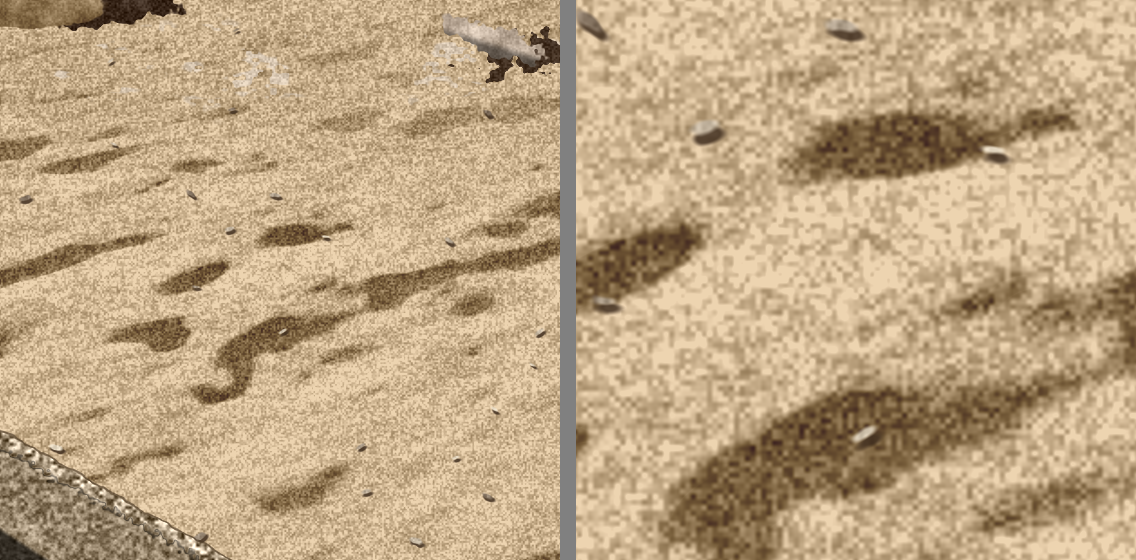
Left: the whole. Right: its middle third, enlarged.
A WebGL 1 fragment shader for this texture:

```glsl
precision highp float;
// Trodden beach sand seen at a slant, with a stone slab, rocks, shells and pebbles.
// A noise height field in a perspective plane is lit from behind by marching
// short shadow rays; fine grain and distance-based shapes are laid on top.
uniform vec2 u_resolution;

float hash(vec2 p) {
  vec3 q = fract(vec3(p.xyx) * 0.1031);
  q += dot(q, q.yzx + 33.33);
  return fract((q.x + q.y) * q.z);
}

float noise(vec2 p) {
  vec2 i = floor(p), f = fract(p);
  f = f * f * (3.0 - 2.0 * f);
  return mix(mix(hash(i), hash(i + vec2(1, 0)), f.x),
             mix(hash(i + vec2(0, 1)), hash(i + vec2(1, 1)), f.x), f.y);
}

float fbm(vec2 p) {
  return 0.5 * noise(p) + 0.3 * noise(p * 2.1 + 7.3) + 0.2 * noise(p * 4.3 + 3.1);
}

// Trampled dunes: broad swells, footprint hollows and small lumps
float relief(vec2 p) {
  p += 0.5 * vec2(noise(p * 0.8 + 31.0), noise(p * 0.8 + 57.0));
  return noise(p) + 0.5 * noise(p * 2.0 + 11.7) + 0.15 * noise(p * 4.4 + 5.2);
}

// Warm sand colour for a given brightness
vec3 sandColor(float tone) {
  return vec3(tone, tone - 0.1, tone - 0.24 * smoothstep(0.0, 0.5, tone));
}

// Signed distance, in canvas units, to a tilted ellipse
float ellipse(vec2 p, vec2 radius, float tilt) {
  float c = cos(tilt), s = sin(tilt);
  p = vec2(c * p.x + s * p.y, c * p.y - s * p.x);
  return (length(p / radius) - 1.0) * min(radius.x, radius.y);
}

float cover(float d) {
  return 1.0 - smoothstep(-0.0015, 0.0015, d);
}

void main() {
  vec2 uv = gl_FragCoord.xy / u_resolution;

  // Perspective ground plane, sheared so the dunes rise to the right
  float depth = 1.0 / (1.0 - 0.55 * uv.y);
  vec2 ground = vec2((uv.x - 0.5) * depth, 3.6 * depth) * 4.0;
  ground.y -= 0.6 * ground.x;
  ground += 20.0;

  // Shadow rays climb towards the light; crests give crisp upper edges
  float height = relief(ground);
  float shade = 0.0, slope = 0.0;
  for (int k = 1; k <= 6; k++) {
    float t = float(k);
    float rise = relief(ground + vec2(-0.04, 0.13) * t) - height;
    if (k == 1) slope = rise;
    shade = max(shade, rise - 0.075 * t);
  }
  float strength = mix(0.25, 1.0, smoothstep(0.95, 0.5, uv.y));
  strength *= 0.65 + 0.5 * noise(ground * 0.6 + 40.0);
  float lumps = noise(ground * vec2(5.0, 8.0)) - noise(ground * vec2(5.0, 8.0) + vec2(0.1, 0.5));

  // Grain of two sizes
  float grain = noise(uv * 310.0) - 0.5;
  float coarse = noise(uv * 150.0 + 90.0) - 0.5;
  float speckle = 0.32 * grain + 0.1 * coarse;

  float tone = 0.815 - 0.035 * smoothstep(0.45, 0.9, uv.y);
  tone -= strength * (0.36 * smoothstep(0.0, 0.13, shade) + 0.6 * clamp(slope, -0.12, 0.12));
  tone += 0.07 * lumps + 0.08 * (fbm(uv * vec2(7.0, 12.0)) - 0.5) + speckle;
  vec3 color = sandColor(clamp(tone, 0.15, 0.93));

  // Crushed shells in a sparse band far away
  float band = smoothstep(0.76, 0.86, uv.y) * smoothstep(0.99, 0.93, uv.y);
  float shells = smoothstep(0.62, 0.7, fbm(uv * vec2(10.0, 24.0) + 4.0))
               * smoothstep(0.45, 0.6, noise(uv * vec2(90.0, 150.0)));
  color = mix(color, vec3(0.86, 0.8, 0.73) + 0.2 * grain, 0.8 * band * shells);

  // Scattered pebbles, each with a small cast shadow
  vec2 cell = floor(uv * 13.0);
  float pick = hash(cell + 17.0);
  vec2 center = (cell + 0.3 + 0.4 * vec2(hash(cell + 3.0), hash(cell + 8.0))) / 13.0;
  vec2 size = vec2(0.012, 0.005) * mix(0.5, 1.3, hash(cell + 29.0)) / depth;
  float tilt = 1.2 * hash(cell + 41.0) - 0.6;
  vec2 local = uv - center + 0.003 * (noise(uv * 120.0) - 0.5);
  float present = step(0.84, pick);
  color = mix(color, vec3(0.25, 0.18, 0.12),
              0.85 * present * cover(ellipse(local + vec2(-0.003, 0.005), size * 1.15, tilt)));
  vec3 pebble = mix(vec3(0.5, 0.43, 0.36), vec3(0.92, 0.87, 0.78), hash(cell + 63.0));
  color = mix(color, pebble + 0.2 * grain, present * cover(ellipse(local, size, tilt)));

  // Dark boulder and its shadow in the far left corner
  float rough = fbm(uv * 35.0) - 0.5;
  vec3 gloom = vec3(0.2, 0.13, 0.08) + 0.16 * grain + 0.3 * max(rough, 0.0);
  float hollow = ellipse(uv - vec2(0.17, 0.99), vec2(0.15, 0.035), 0.08) + 0.03 * rough;
  color = mix(color, gloom, cover(hollow));
  float boulder = ellipse(uv - vec2(0.06, 0.985), vec2(0.13, 0.036), 0.05) + 0.012 * rough;
  vec3 stone = sandColor(0.56 + 0.35 * rough + 0.15 * grain + 3.0 * (uv.y - 0.98));
  color = mix(color, stone, cover(boulder));

  // Pale rock with dark weed at the far right
  float weed = ellipse(uv - vec2(0.96, 0.9), vec2(0.1, 0.032), 0.05) + 0.1 * rough;
  color = mix(color, gloom, 0.9 * cover(weed));
  float rock = ellipse(uv - vec2(0.875, 0.93), vec2(0.1, 0.026), -0.32) + 0.035 * rough;
  vec3 paleRock = vec3(0.73, 0.66, 0.59) + 0.5 * rough + 0.15 * grain;
  paleRock *= mix(0.55, 1.0, smoothstep(-0.018, 0.0, uv.y - 0.93 + 0.3 * (uv.x - 0.875)));
  color = mix(color, paleRock, cover(rock));

  // Slab in the near left corner: chipped light rim, dark gap, shaded tip
  float inside = 0.23 - 0.56 * uv.x - uv.y + 0.012 * rough;
  vec3 slab = vec3(0.57, 0.5, 0.4) + 0.6 * speckle + 0.35 * coarse + 0.2 * rough;
  float rim = smoothstep(0.034, 0.018, inside + 0.03 * rough);
  slab += rim * (0.12 + 0.5 * coarse);
  slab *= mix(0.6, 1.0, smoothstep(0.0, 0.006, abs(inside - 0.03 + 0.02 * coarse)));
  slab *= mix(1.0, 0.35, smoothstep(-0.006, 0.006, 0.055 - 0.65 * uv.x - uv.y));
  color = mix(color, vec3(0.3, 0.23, 0.15), 0.7 * cover(-inside - 0.004));
  color = mix(color, slab, cover(-inside));

  gl_FragColor = vec4(clamp(color, 0.0, 1.0), 1.0);
}
```
